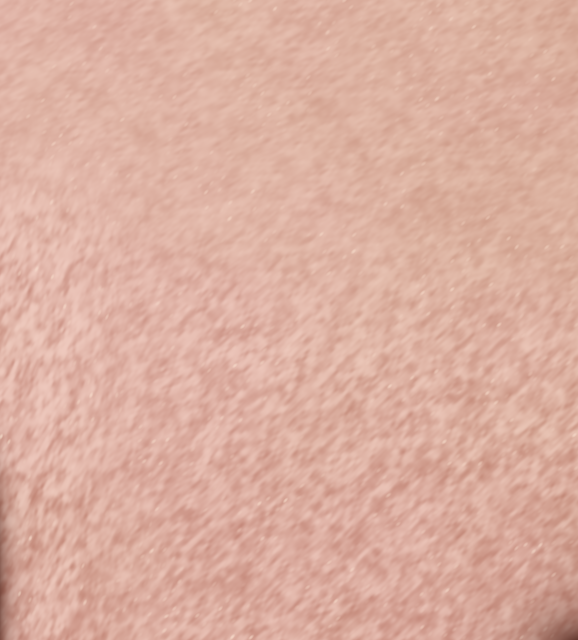
This texture is drawn by a Shadertoy shader. Its source:

```glsl
const vec3 SKIN = vec3(0.868, 0.699, 0.641);
const vec3 TONE_STEP = vec3(0.029, 0.045, 0.047);
const vec3 ROSY = vec3(0.004, -0.007, 0.002);
const vec3 TAN = vec3(-0.002, 0.003, -0.009);
const vec3 GLINT = vec3(0.97, 0.87, 0.80);
const vec3 SHADOW = vec3(0.38, 0.21, 0.17);

const float STEEP_ANGLE = 1.10;
const float DIAGONAL_ANGLE = 0.76;
const float SHALLOW_ANGLE = 0.50;
const vec2 GRAIN_FREQ = vec2(58.0, 122.0);
const vec2 CREASE_FREQ = vec2(14.0, 58.0);
const float GRAIN_CONTRAST = 5.0;
const float CREASE_CONTRAST = 1.3;
const float MOTTLE_CONTRAST = 0.9;
const float GLINT_FREQ = 58.0;
const float GLINT_SHARE = 0.34;

float hash(vec2 p) {
    return fract(sin(dot(p, vec2(127.1, 311.7))) * 43758.5453);
}

float noise(vec2 p) {
    vec2 i = floor(p), f = fract(p);
    f = f * f * (3.0 - 2.0 * f);
    float low = mix(hash(i), hash(i + vec2(1, 0)), f.x);
    float high = mix(hash(i + vec2(0, 1)), hash(i + vec2(1, 1)), f.x);
    return mix(low, high, f.y);
}

// Three octaves, centred on zero
float fbm(vec2 p) {
    float sum = 0.0, amp = 0.5;
    for (int i = 0; i < 3; i++) {
        sum += amp * (noise(p) - 0.5);
        p = mat2(1.6, 1.2, -1.2, 1.6) * p + 7.3;
        amp *= 0.5;
    }
    return sum;
}

// Coordinates along and across a direction
vec2 align(vec2 p, float angle) {
    float c = cos(angle), s = sin(angle);
    return vec2(c * p.x + s * p.y, c * p.y - s * p.x);
}

// Short raised ridges, x: fine grain, y: long creases
vec2 ridges(vec2 p, float angle) {
    vec2 q = align(p, angle);
    float grain = 0.65 * (noise(q * GRAIN_FREQ) - 0.5)
                + 0.42 * (noise(q * GRAIN_FREQ * 1.7 + 31.0) - 0.5);
    return vec2(grain, noise(q * CREASE_FREQ + 11.0) - 0.5);
}

// Small soft elongated highlights, one at most per cell
float glints(vec2 p, float angle) {
    vec2 q = align(p, angle) * GLINT_FREQ;
    vec2 cell = floor(q);
    vec2 jitter = vec2(hash(cell + 3.1), hash(cell + 8.7)) - 0.5;
    vec2 d = (fract(q) - 0.5 - jitter * vec2(0.2, 0.6)) / vec2(0.40, 0.20);
    float present = step(1.0 - GLINT_SHARE, hash(cell + 19.4));
    float strength = hash(cell + 5.5);
    return present * smoothstep(1.0, 0.1, length(d)) * (0.2 + 0.8 * strength * strength);
}

void mainImage(out vec4 fragColor, in vec2 fragCoord) {
    vec2 uv = fragCoord / iResolution.xy;
    vec2 p = fragCoord / iResolution.y;
    vec2 warped = p + 0.008 * vec2(fbm(p * 14.0), fbm(p * 14.0 + 40.0));

    // Grain direction: steep at left, diagonal below, shallow above
    float left = smoothstep(0.38, 0.06, uv.x) * smoothstep(0.9, 0.55, uv.y);
    float top = smoothstep(0.45, 0.85, uv.y + 0.12 * (uv.x - 0.5) + 0.1 * fbm(p * 5.0));
    vec2 relief = mix(ridges(warped, DIAGONAL_ANGLE), ridges(warped, SHALLOW_ANGLE), top);
    relief = mix(relief, ridges(warped, STEEP_ANGLE), left);
    float roughness = mix(1.0, 0.5, top) + 0.3 * left;

    // Broad light from the left, falling off to the right and below
    vec2 sheenPos = (uv - vec2(0.02, 0.58)) / vec2(0.26, 0.28);
    vec2 centre = uv - vec2(0.45, 0.6);
    float tone = -0.12 + 0.8 * exp(-dot(sheenPos, sheenPos))
               + 0.2 * exp(-8.0 * dot(centre, centre))
               - 0.5 * smoothstep(0.5, 0.0, uv.y)
               - 0.3 * smoothstep(0.55, 1.0, uv.x);

    // Mottling and surface relief
    tone += MOTTLE_CONTRAST * (fbm(p * 9.0 + 2.0) + 1.2 * fbm(p * 34.0));
    tone += GRAIN_CONTRAST * roughness * relief.x;
    tone += CREASE_CONTRAST * roughness * (0.6 + 0.8 * left) * relief.y;
    tone -= 0.12 * tone * abs(tone) * step(0.0, tone);
    vec3 color = SKIN + TONE_STEP * tone;
    float tanShare = smoothstep(0.3, 1.0, uv.x * 0.6 + uv.y * 0.5);
    color += mix(ROSY, TAN, clamp(tanShare + 1.2 * fbm(p * 6.0 + 17.0), 0.0, 1.0));

    // Moist sparkles, strongest where the light rakes
    float patches = smoothstep(-0.25, 0.2, fbm(p * 13.0 + 23.0));
    float sparkle = mix(glints(warped, DIAGONAL_ANGLE), glints(warped, STEEP_ANGLE), left);
    color = mix(color, GLINT, sparkle * patches * (mix(0.75, 0.5, top) + 0.2 * left));

    // Turning edges at both lower corners
    float leftEdge = exp(-uv.x / 0.016) * smoothstep(0.38, 0.05, uv.y);
    float rightEdge = exp(-length((uv - vec2(1.01, -0.01)) / vec2(0.055, 0.03)));
    float rightFade = 0.1 * smoothstep(0.88, 1.0, uv.x) * smoothstep(0.28, 0.0, uv.y);
    color = mix(color, SHADOW, clamp(0.75 * leftEdge + 1.3 * rightEdge + rightFade, 0.0, 0.95));

    fragColor = vec4(clamp(color, 0.0, 1.0), 1.0);
}
```
